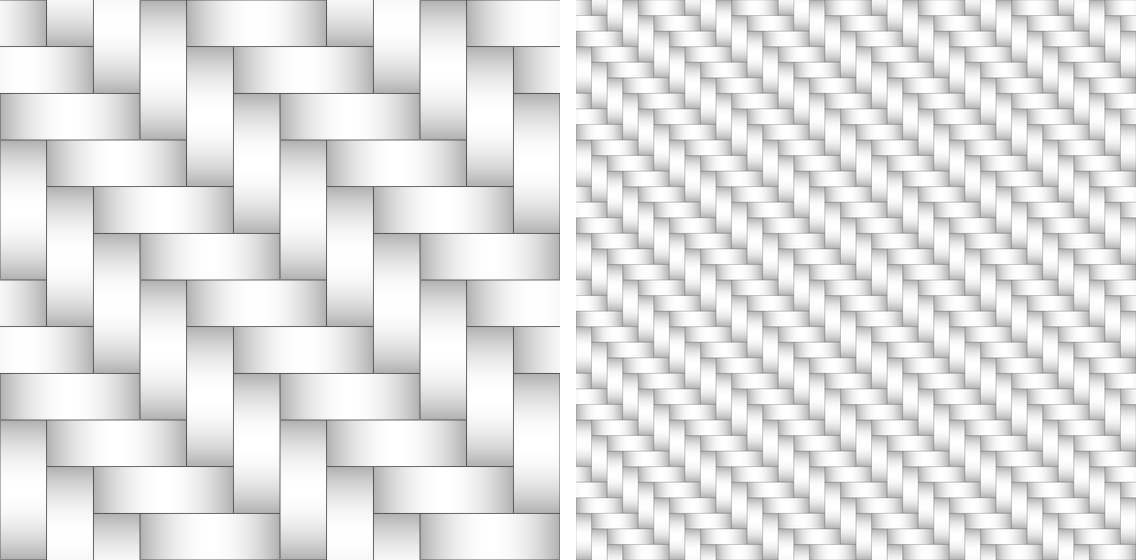
Left, the tile; right, the same tile 3 across and 3 down.
Reproduce this pattern procedurally as a WebGL 1 fragment shader.

```glsl
precision highp float;

uniform vec2 u_resolution;

#define CELLS 12.0       // grid cells across and down, a multiple of 2 * SPAN
#define SPAN 3.0         // cells covered by one strip
#define LINE_WIDTH 0.0156 // outline width in cells
#define LINE_SHADE 0.2
#define STRIP_SHADE 1.0  // brightness at the crest of a strip
#define END_FALLOFF 0.31 // darkening where a strip dips under

// Share of a pixel, centred at distance d, covered by a line of given width.
float lineCoverage(float d, float width, float pixel) {
  float overlap = min(d + 0.5 * pixel, 0.5 * width)
                - max(d - 0.5 * pixel, -0.5 * width);
  return clamp(overlap / pixel, 0.0, 1.0);
}

// Strip coordinates: x runs along the strip (0..SPAN), y across it (0..1).
vec2 twillStrip(vec2 p) {
  vec2 cell = floor(p);
  vec2 local = p - cell;
  float phase = mod(cell.x + cell.y + SPAN, 2.0 * SPAN);
  return phase < SPAN - 0.5
    ? vec2(phase + local.x, local.y)
    : vec2(phase - SPAN + local.y, local.x);
}

void main() {
  vec2 p = gl_FragCoord.xy / u_resolution * CELLS;
  float pixel = CELLS / min(u_resolution.x, u_resolution.y);
  vec2 strip = twillStrip(p);

  // Rounded shading, brightest halfway along the strip
  float bend = 2.0 * strip.x / SPAN - 1.0;
  float shade = STRIP_SHADE - END_FALLOFF * bend * bend;

  // Thin outline centred on the strip border
  vec2 border = min(strip, vec2(SPAN, 1.0) - strip);
  float ink = lineCoverage(min(border.x, border.y), LINE_WIDTH, pixel);

  gl_FragColor = vec4(vec3(mix(shade, LINE_SHADE, ink)), 1.0);
}
```
